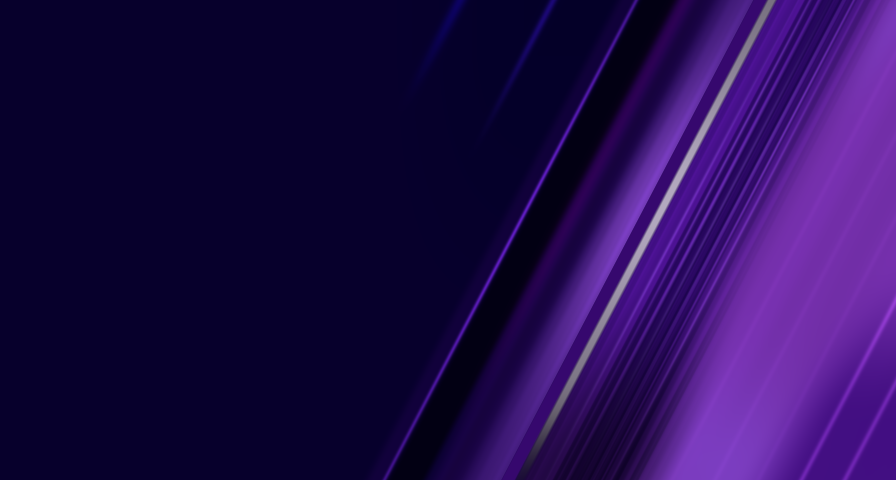
This background is drawn by a WebGL 1 fragment shader. Its source:

```glsl
precision highp float;
// Slanted violet light streaks sweeping over a deep navy field.

uniform vec2 u_resolution;

#define SLANT 0.525
#define EDGE_LINE 0.801
#define SILVER_LINE 1.083
#define SILVER_WIDTH 0.009
#define FINE_STRIPES 95.0
#define HAZE_START 1.22
#define NAVY vec3(0.027, 0.0, 0.174)
#define INDIGO vec3(0.12, 0.015, 0.33)
#define PURPLE vec3(0.25, 0.06, 0.48)
#define ORCHID vec3(0.455, 0.185, 0.67)
#define VIOLET vec3(0.49, 0.25, 0.77)
#define SILVER vec3(0.70, 0.66, 0.75)

float hash(float n) {
  return fract(sin(n * 127.1) * 43758.5453);
}

float noise(float x) {
  float cell = floor(x);
  float f = fract(x);
  return mix(hash(cell), hash(cell + 1.0), f * f * (3.0 - 2.0 * f));
}

// Soft ridge centred on c
float glow(float x, float c, float width) {
  float d = (x - c) / width;
  return exp(-d * d);
}

// Flat stripe with edges blurred by soft
float band(float x, float from, float to, float soft) {
  return smoothstep(from - soft, from + soft, x)
       * (1.0 - smoothstep(to - soft, to + soft, x));
}

void main() {
  vec2 p = gl_FragCoord.xy / u_resolution.y;
  float s = p.x - SLANT * p.y; // constant along every streak
  float px = 1.0 / u_resolution.y;

  // Navy field with a purple margin before the edge line
  vec3 color = NAVY;
  color = mix(color, vec3(0.012, 0.0, 0.155), 0.8 * smoothstep(0.75, 1.1, p.x) * smoothstep(0.2, 0.9, p.y));
  color = mix(color, vec3(0.08, 0.005, 0.25), 0.75 * band(s, 0.765, EDGE_LINE, 0.014));

  // Faint blue streaks dropping from the top
  color += vec3(0.09, 0.03, 0.30) * glow(s, 0.628, 0.008) * smoothstep(0.66, 1.0, p.y);
  color += vec3(0.03, 0.01, 0.24) * glow(s, 0.434, 0.013) * smoothstep(0.75, 1.05, p.y);

  // Black gap, then a dim magenta rim and indigo shoulder
  color = mix(color, vec3(0.008, 0.0, 0.075), band(s, EDGE_LINE + 0.008, 0.885, 0.01));
  color = mix(color, INDIGO * mix(0.7, 1.0, noise(s * 45.0)), smoothstep(0.875, 0.935, s));
  color += vec3(0.12, 0.0, 0.11) * glow(s, 0.900, 0.018) * smoothstep(0.0, 0.6, p.y);

  // Thin edge line
  float edgeLight = mix(0.5, 1.0, glow(p.y, 0.55, 0.40));
  color += vec3(0.33, 0.11, 0.56) * edgeLight * glow(s, EDGE_LINE, 0.0025 + px);

  // Violet ramp rising towards the silver streak
  float ramp = smoothstep(0.945, 1.02, s) * (1.0 - smoothstep(1.045 - px, 1.045 + px, s));
  float rampLight = mix(0.35, 0.95, glow(p.y, 0.57, 0.36));
  color = mix(color, VIOLET * (0.88 + 0.16 * noise(s * 90.0)), ramp * rampLight);
  color = mix(color, vec3(0.21, 0.03, 0.43), band(s, 1.045, 1.073, px));

  // Striped purple sheet, darkening to the bottom
  float stripes = 0.55 * noise(s * FINE_STRIPES) + 0.45 * noise(s * FINE_STRIPES * 2.3);
  float sheetLight = mix(0.5, 1.0, smoothstep(0.0, 0.45, p.y));
  vec3 sheet = mix(INDIGO * 0.95, PURPLE * 1.2, smoothstep(0.1, 0.95, stripes));
  sheet = mix(sheet, PURPLE * 1.25, 0.75 * glow(s, 1.115, 0.035));
  color = mix(color, sheet * sheetLight, smoothstep(1.092 - px, 1.092 + px, s));

  // Thin pale threads on the sheet
  for (int i = 0; i < 7; i++) {
    float k = float(i);
    float place = 1.135 + 0.023 * k + 0.010 * hash(k + 3.0);
    float reach = glow(p.y, 0.3 + 0.6 * hash(k + 11.0), 0.35);
    color += vec3(0.16, 0.11, 0.20) * reach * glow(s, place, 0.0015 + px);
  }

  // Silver streak, strongest around the middle
  float silverLight = mix(0.62, 1.0, glow(p.y, 0.58, 0.30));
  silverLight *= smoothstep(-0.12, 0.22, p.y);
  float silver = band(s, SILVER_LINE - SILVER_WIDTH, SILVER_LINE + SILVER_WIDTH, 0.002 + px);
  color = mix(color, SILVER * silverLight, silver * smoothstep(-0.1, 0.15, p.y));

  // Wide orchid haze on the right
  float low = 1.0 - smoothstep(0.0, 0.5, p.y);
  float drift = 0.06 * low;
  float haze = smoothstep(HAZE_START + drift, HAZE_START + 0.14 + drift, s);
  vec3 hazeColor = ORCHID * (0.95 + 0.09 * noise(s * 24.0));
  hazeColor = mix(hazeColor, VIOLET, 0.85 * glow(length(p - vec2(1.50, 0.02)), 0.0, 0.20));
  hazeColor = mix(hazeColor, VIOLET, 0.6 * glow(s, 1.36, 0.04) * smoothstep(0.7, 1.0, p.y));

  // Shadow in the lower right corner
  float shade = smoothstep(1.53, 1.68, s) * (1.0 - smoothstep(0.12, 0.48, p.y));
  hazeColor = mix(hazeColor, vec3(0.25, 0.05, 0.50), 0.95 * shade);
  color = mix(color, hazeColor, haze);

  // Light streaks across the haze, stronger towards the corner
  for (int i = 0; i < 5; i++) {
    float k = float(i);
    float place = 1.40 + 0.09 * k;
    float strength = mix(0.12, 0.85, step(2.5, k));
    color += vec3(0.20, 0.10, 0.22) * strength * haze * glow(s, place, 0.004 + px);
  }

  gl_FragColor = vec4(clamp(color, 0.0, 1.0), 1.0);
}
```
